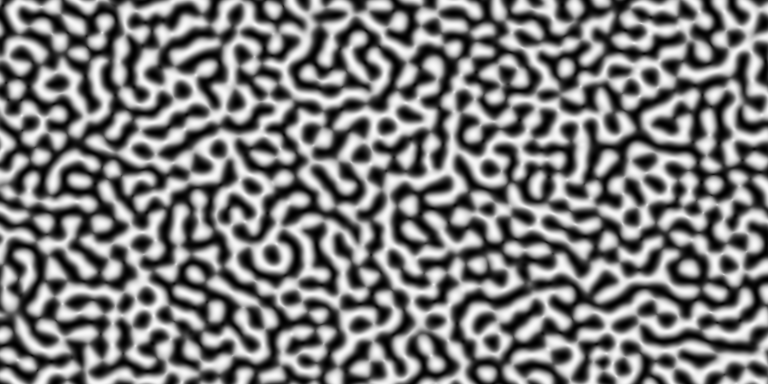
Reproduce this pattern procedurally as a Shadertoy shader.

```glsl
// Labyrinth of soft black and white worms, like a reaction-diffusion pattern.
// Layered sines of one wavelength but random direction form a wavy field;
// dividing by its local amplitude gives every worm the same contrast.

const int   WAVE_COUNT       = 56;
const float WORMS_PER_HEIGHT = 18.0;              // dark-light cycles over the height
const float FREQUENCY_SPREAD = 0.2;               // relative variation of the cycles
const vec2  DIRECTION_BIAS   = vec2(0.96, 1.04);  // slightly favours level worms
const float SOFTENING        = 0.06;              // keeps branch points smooth
const float MID_GREY         = 0.485;
const float CONTRAST         = 0.49;
const float PI               = 3.14159;

float hash(float n) {
    return fract(sin(n * 127.1 + 11.7) * 43758.55);
}

// Returns the field (x) and its gradient (yz), the latter in units of the mean
// wave number, so that squared field plus squared gradient is the local energy.
vec3 waveField(vec2 p) {
    vec3 field = vec3(0.0);
    for (int i = 0; i < WAVE_COUNT; i++) {
        float n = float(i);
        float angle = PI * (n + hash(n)) / float(WAVE_COUNT);
        float frequency = 1.0 + FREQUENCY_SPREAD * (2.0 * hash(n + 71.3) - 1.0);
        vec2 wave = frequency * DIRECTION_BIAS * vec2(cos(angle), sin(angle));
        float phase = 2.0 * PI * (dot(wave, p) + hash(n + 163.9));
        field += vec3(sin(phase), wave * cos(phase));
    }
    return field * sqrt(2.0 / float(WAVE_COUNT));
}

void mainImage(out vec4 fragColor, in vec2 fragCoord) {
    vec2 p = fragCoord / iResolution.y * WORMS_PER_HEIGHT;
    vec3 field = waveField(p);

    // Even out the amplitude while keeping the rounded sine profile
    float worm = field.x / sqrt(dot(field, field) + SOFTENING);

    fragColor = vec4(vec3(MID_GREY + CONTRAST * worm), 1.0);
}
```
